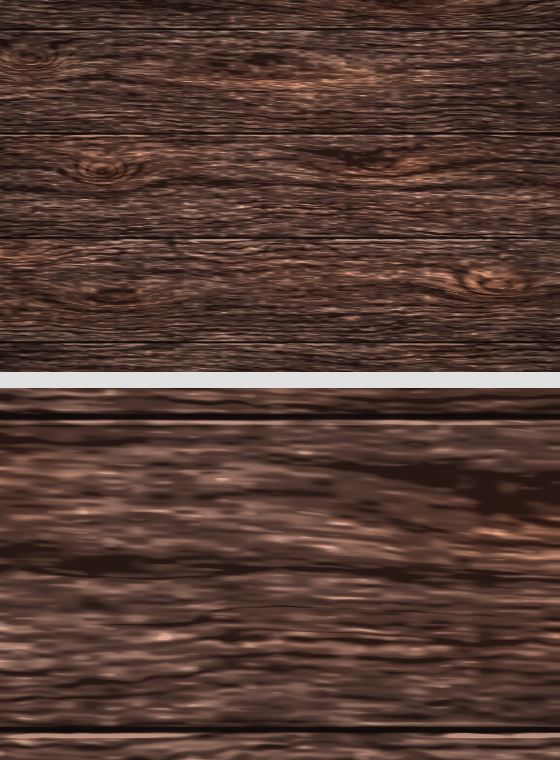
Top, the full canvas; bottom, a detail of the centre.
Write a Shadertoy shader that draws this texture.

```glsl
// Dark stained horizontal planks with knots, growth rings and worn pale edges.
// Layered sines and bell-shaped knots bend a height field; its contours are
// the rings, and stretched noise along the same field gives the fibres.

#define PLANK_HEIGHT 0.2805
#define FIRST_SEAM 0.080
#define SEAM_HALF_WIDTH 0.0026
#define EDGE_OFFSET 0.0055
#define RING_COUNT 13.0
#define RING_CONTRAST 0.36
#define FIBRE_CONTRAST 0.95
#define BROAD_CONTRAST 0.36
#define KNOT_HEIGHT 0.15
#define BASE_TONE 0.44
#define WARMTH 0.50
#define VIGNETTE 0.42

const float TAU = 6.28318;
const vec3 DARK = vec3(0.14, 0.085, 0.07);
const vec3 BROWN = vec3(0.29, 0.20, 0.175);
const vec3 TAN = vec3(0.54, 0.40, 0.35);
const vec3 PALE = vec3(0.80, 0.62, 0.54);
const vec3 AMBER = vec3(1.28, 1.02, 0.76);

// Each knot: x, plank index + height within it, half length, ring strength
const int KNOTS = 8;
const vec4 knots[KNOTS] = vec4[KNOTS](
    vec4(0.08, 2.68, 0.11, 0.36), vec4(0.80, 2.53, 0.36, 0.18),
    vec4(0.28, 1.60, 0.09, 0.32), vec4(1.02, 1.64, 0.18, 0.18),
    vec4(0.31, 0.40, 0.15, 0.34), vec4(1.33, 0.51, 0.13, 0.36),
    vec4(1.12, 3.22, 0.30, 0.28), vec4(0.02, 0.84, 0.20, 0.18));

float hash(vec2 p) {
    vec3 q = fract(p.xyx * 0.1031);
    q += dot(q, q.yzx + 33.33);
    return fract((q.x + q.y) * q.z);
}

float noise(vec2 p) {
    vec2 i = floor(p), f = fract(p);
    f = f * f * (3.0 - 2.0 * f);
    return mix(mix(hash(i), hash(i + vec2(1, 0)), f.x),
               mix(hash(i + vec2(0, 1)), hash(i + vec2(1, 1)), f.x), f.y);
}

// Slow bending of the grain along a plank
float grainWarp(float x, float v, float row) {
    return 0.035 * sin(3.1 * x + 2.1 * row)
         + 0.014 * sin(7.3 * x + 5.0 * v + 4.0 * row)
         + 0.005 * sin(21.0 * x + 9.0 * v + row)
         + 0.040 * (noise(vec2(x * 8.0, v * 6.0 + row * 17.0)) - 0.5)
         + 0.016 * (noise(vec2(x * 45.0, v * 25.0 + row * 23.0)) - 0.5);
}

// Ring displacement in x, amber glow in y, dark heart in z
vec3 knotField(float x, float v, float row) {
    vec3 sum = vec3(0.0);
    for (int i = 0; i < KNOTS; i++) {
        vec4 k = knots[i];
        float samePlank = 1.0 - step(0.5, abs(floor(k.y) - row));
        vec2 d = vec2((x - k.x) / k.z, (v - fract(k.y)) / KNOT_HEIGHT);
        float bell = samePlank * exp(-dot(d, d));
        float heart = smoothstep(0.29, 0.34, k.w) * pow(bell, 4.0);
        sum += vec3(k.w * bell, bell, heart);
    }
    return sum;
}

vec3 woodColour(float tone) {
    vec3 c = mix(DARK, BROWN, smoothstep(-0.05, 0.38, tone));
    c = mix(c, TAN, smoothstep(0.34, 0.82, tone));
    return mix(c, PALE, smoothstep(0.74, 1.05, tone));
}

void mainImage(out vec4 fragColor, in vec2 fragCoord) {
    vec2 p = fragCoord / iResolution.y;
    float pixel = 1.0 / iResolution.y;
    float along = (p.y - FIRST_SEAM) / PLANK_HEIGHT;
    float row = floor(along), v = along - row;

    // Growth rings, crowded toward the plank edges
    vec3 knot = knotField(p.x, v, row);
    float bend = grainWarp(p.x, v, row) + knot.x;
    float u = v + bend;
    float phase = RING_COUNT * u + 1.5 * sin(TAU * (u - 0.08));
    float visible = 1.0 - smoothstep(0.35, 0.9, fwidth(phase));
    float ring = pow(0.5 + 0.5 * sin(TAU * phase), 3.0);
    float ringWear = 0.2 + 1.4 * noise(vec2(p.x * 4.0, phase * 0.7 + row * 31.0));

    // Fibres follow the rings at three scales, split by thin cracks
    vec2 g = vec2(p.x, p.y + 0.3 * PLANK_HEIGHT * bend + 0.03 * p.x);
    float fine = noise(g * vec2(48.0, 310.0) + row * 7.0);
    float medium = noise(g * vec2(17.0, 170.0) + row * 13.0);
    float broad = noise(g * vec2(2.2, 20.0) + row * 19.0);
    float vein = abs(noise(g * vec2(5.0, 48.0) + 37.0) - 0.5);
    float crack = (1.0 - smoothstep(0.0, 0.07, vein))
                * smoothstep(0.45, 0.75, noise(g * vec2(6.0, 30.0) + 11.0));
    float glint = smoothstep(0.72, 1.0, noise(g * vec2(40.0, 270.0) + 51.0));

    float tone = BASE_TONE + FIBRE_CONTRAST * (0.55 * fine + 0.45 * medium - 0.5);
    tone += BROAD_CONTRAST * (broad - 0.5) + 0.26 * glint - 0.30 * crack;
    tone -= RING_CONTRAST * visible * ringWear * (ring - 0.18);
    tone += 0.08 * knot.y - 0.22 * knot.z;

    // Pale worn edge beneath each seam, a fainter one above it
    float d = (v < 0.5 ? v : v - 1.0) * PLANK_HEIGHT;
    float chips = noise(vec2(p.x * 14.0, row + 5.0 * step(0.5, v)));
    float below = 1.0 - smoothstep(0.001, 0.002 + pixel, abs(d + EDGE_OFFSET));
    float above = 1.0 - smoothstep(0.001, 0.001 + pixel, abs(d - EDGE_OFFSET));
    tone += (0.55 * below + 0.15 * above) * smoothstep(0.15, 0.7, chips);

    // Stain, seam shadow and light falloff
    vec3 colour = woodColour(tone);
    float stain = noise(g * vec2(2.5, 13.0) + 80.0);
    float amber = clamp(0.8 * knot.y + 0.4 * smoothstep(0.6, 0.9, stain), 0.0, 1.0);
    colour *= mix(vec3(1.0), AMBER, WARMTH * amber);
    float seam = 1.0 - smoothstep(-pixel, pixel, abs(d) - SEAM_HALF_WIDTH);
    colour *= 1.0 - 0.25 * exp(-abs(d) * 110.0);
    colour = mix(colour, vec3(0.05, 0.03, 0.03), 0.9 * seam);
    vec2 c = fragCoord / iResolution.xy - 0.5;
    colour *= 1.08 - VIGNETTE * 2.0 * dot(c, c);
    fragColor = vec4(colour, 1.0);
}
```
